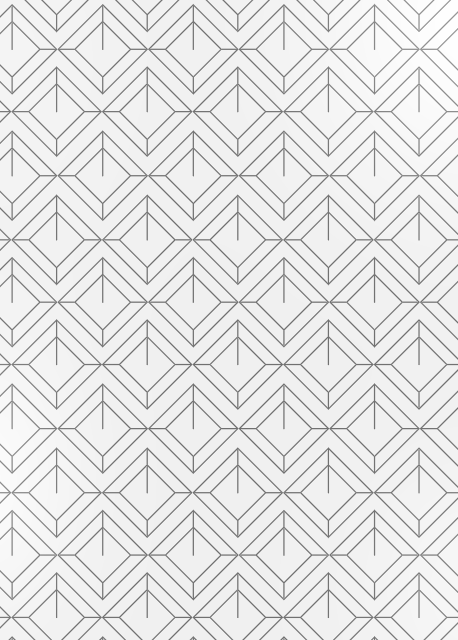
This pattern is drawn by a WebGL 2 fragment shader. Its source:

```glsl
#version 300 es
precision highp float;
// Thin grey nested diamonds with spines and corner struts on glossy white.
// Staggered rows are found by rounding; each diamond is a set of line
// distances, and soft Gaussian highlights brighten both paper and ink.

uniform vec2 u_resolution;
out vec4 outColor;

// Distance to the line work of one diamond centred at the origin.
float diamondLines(vec2 d) {
    const float outer = 0.491, inner = 0.307;
    vec2 a = abs(d);
    float ring = a.x + a.y;
    float dist = min(abs(ring - outer), abs(ring - inner)) * 0.7071;

    // Spine from the centre to the upper tip, strut below, struts at the sides
    float spine = length(vec2(d.x, d.y - clamp(d.y, 0.0, outer)));
    float foot = length(vec2(d.x, d.y - clamp(d.y, -outer, -inner)));
    float side = length(vec2(a.x - clamp(a.x, inner, outer), d.y));
    return min(dist, min(spine, min(foot, side)));
}

// Height of a row centre, measured down from the top edge.
float rowCentre(float row) {
    return 0.5447 + 0.6986 * row - 0.0097 * sin(row * 1.5708);
}

// Soft elliptical highlight.
float glow(vec2 uv, vec2 centre, vec2 size) {
    vec2 d = (uv - centre) / size;
    return exp(-dot(d, d));
}

void main() {
    vec2 uv = gl_FragCoord.xy / u_resolution;

    // One unit is the width of a repeat: 5.055 across, 7.072 down
    vec2 p = vec2(uv.x, 1.0 - uv.y) * vec2(5.055, 7.072);
    float pixel = 5.055 / u_resolution.x;

    // Diamonds of neighbouring rows interlock, so test the nearest rows
    float nearest = round((p.y - 0.5447) / 0.6986);
    float dist = 1.0;
    for (float i = -1.0; i <= 1.0; i++) {
        float row = nearest + i;
        float x = p.x - 0.1338 - 0.491 * mod(row, 2.0);
        vec2 d = vec2(x - round(x), rowCentre(row) - p.y);
        dist = min(dist, diamondLines(d));
    }
    float ink = clamp((0.0069 - dist) / pixel + 0.5, 0.0, 1.0);

    // Sheen at the upper right, left edge and lower right
    float sheen = glow(uv, vec2(1.04, 0.97), vec2(0.34, 0.27))
                + 0.75 * glow(uv, vec2(-0.04, 0.25), vec2(0.20, 0.22))
                + 0.45 * glow(uv, vec2(1.05, 0.08), vec2(0.25, 0.20))
                + 0.25 * glow(uv, vec2(0.0, 0.9), vec2(0.3, 0.3));
    sheen = min(sheen, 1.0);

    vec3 paper = vec3(0.942 + 0.056 * sheen);
    vec3 lineGrey = vec3(0.44 + 0.15 * sheen);
    outColor = vec4(mix(paper, lineGrey, ink), 1.0);
}
```
